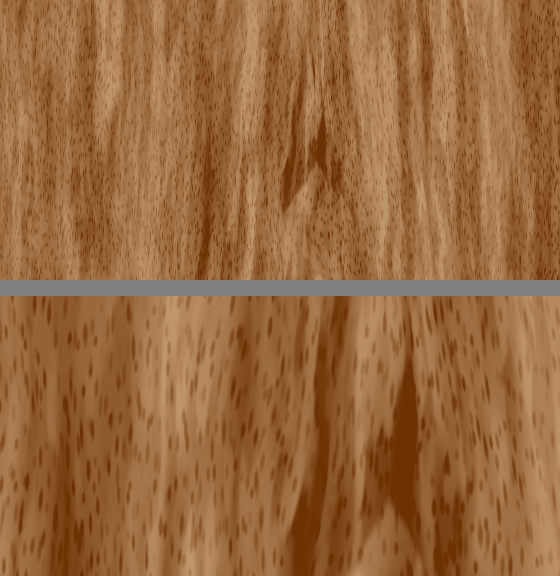
Top, the full canvas; bottom, a detail of the centre.
This texture is drawn by a Shadertoy shader. Its source:

```glsl
// Varnished wood board: vertical grain streaks that spread around a pointed
// arch figure, covered with short dark pores. Streaks are soft cellular noise
// stretched along the grain, pores are jittered ellipses on staggered grids.

const vec3 DARK_WOOD  = vec3(0.48, 0.26, 0.08);
const vec3 LIGHT_WOOD = vec3(0.72, 0.55, 0.38);
const float BASE_TONE = 0.67;

const vec2 BIG_ARCH   = vec2(1.13, 0.415);  // tip positions, canvas height = 1
const vec2 SMALL_ARCH = vec2(1.14, 0.03);
const float ARCH_SLOPE = 1.6;
const float GRAIN_SPREAD = 0.13;

const float WIDE_STREAKS = 0.50;
const float MID_STREAKS  = 0.68;
const float FINE_STREAKS = 0.42;
const float PORE_DEPTH   = 0.50;
const vec2 PORE_CELL = vec2(0.0135, 0.058);
const vec2 PORE_SIZE = vec2(0.0034, 0.021);

// Broad bands: centre, half width, tone
const int BAND_COUNT = 7;
const vec3 BANDS[BAND_COUNT] = vec3[](
    vec3(0.10, 0.030, -0.20), vec3(0.74, 0.060, -0.26),
    vec3(0.91, 0.050, 0.18), vec3(1.36, 0.060, 0.18),
    vec3(1.525, 0.016, -0.38), vec3(1.61, 0.050, 0.15),
    vec3(1.85, 0.050, -0.22));

float hash(vec2 p) {
    vec3 q = fract(vec3(p.xyx) * 0.1031);
    q += dot(q, q.yzx + 33.33);
    return fract((q.x + q.y) * q.z);
}

vec2 hash2(vec2 p) {
    return vec2(hash(p), hash(p + vec2(71.7, 19.3)));
}

// Random cell values blended by distance to the jittered cell points
float softCells(vec2 p) {
    vec2 cell = floor(p);
    float sum = 0.0, total = 0.0;
    for (int j = -1; j <= 1; j++)
    for (int i = -1; i <= 1; i++) {
        vec2 id = cell + vec2(i, j);
        vec2 d = id + hash2(id) - p;
        float w = exp(-7.0 * dot(d, d));
        sum += w * hash(id + 137.0);
        total += w;
    }
    return sum / total - 0.5;
}

// One ellipse per cell, with random place, length and strength
float pores(vec2 p, float seed) {
    vec2 q = p / PORE_CELL;
    float column = floor(q.x);
    q.y += 9.0 * hash(vec2(column, seed));
    vec2 id = vec2(column, floor(q.y)) + seed * 31.0;
    vec2 rnd = hash2(id);
    vec2 size = PORE_SIZE * vec2(1.0, mix(0.45, 1.1, hash(id + 5.5)));
    vec2 centre = mix(size, PORE_CELL - size, rnd);
    vec2 d = (fract(q) * PORE_CELL - centre) / size;
    return (1.0 - smoothstep(0.25, 1.0, length(d))) * hash(id + 9.1);
}

// Horizontal coordinate that follows the grain
float grainCoord(vec2 p) {
    float dx = p.x - BIG_ARCH.x;
    float side = dx / sqrt(dx * dx + 0.01);
    float u = p.x - GRAIN_SPREAD * side * (0.5 - p.y) * exp(-2.5 * abs(dx));
    u += 0.006 * sin(p.y * 8.0 + u * 11.0);
    return u + 0.0025 * sin(p.y * 21.0 + u * 37.0);
}

// Dark cap with a crisp lower edge that fades upward
float archShade(vec2 p, vec2 tip, float reach, float ragged) {
    float dx = p.x - tip.x;
    float above = p.y - tip.y + ARCH_SLOPE * abs(dx) + 0.02 * ragged;
    float edge = smoothstep(-0.010, 0.014, above);
    float fade = 1.0 - smoothstep(0.1 * reach, reach, above + 0.22 * ragged);
    float sides = 1.0 - smoothstep(0.06, 0.15, abs(dx + 0.015) + 0.05 * ragged);
    return edge * fade * sides;
}

void mainImage(out vec4 fragColor, in vec2 fragCoord) {
    vec2 p = fragCoord / iResolution.y;
    vec2 g = vec2(grainCoord(p), p.y);

    // Streaks of three widths
    float wide = softCells(g * vec2(8.0, 0.7));
    float mid  = softCells(g * vec2(27.0, 2.2) + 40.0);
    float fine = softCells(g * vec2(85.0, 10.0) + 90.0);
    float tone = BASE_TONE + WIDE_STREAKS * wide + MID_STREAKS * mid
               + FINE_STREAKS * fine;

    // Broad bands
    for (int i = 0; i < BAND_COUNT; i++) {
        float d = (g.x - BANDS[i].x) / BANDS[i].y;
        tone += BANDS[i].z * exp(-d * d);
    }

    // Arch figure
    float ragged = mid + fine;
    tone -= 0.60 * archShade(p, BIG_ARCH, 0.42, ragged);
    tone -= 0.28 * archShade(p, SMALL_ARCH, 0.30, ragged);

    // Pores, sparser in the pale streaks
    float poreSum = 0.0;
    for (int k = 0; k < 3; k++) {
        float seed = float(k) + 1.0;
        poreSum += pores(g + seed * vec2(0.0047, 0.019), seed);
    }
    tone -= PORE_DEPTH * min(poreSum, 1.0) * (0.95 - 0.8 * wide);

    fragColor = vec4(mix(DARK_WOOD, LIGHT_WOOD, clamp(tone, -0.22, 1.12)), 1.0);
}
```
